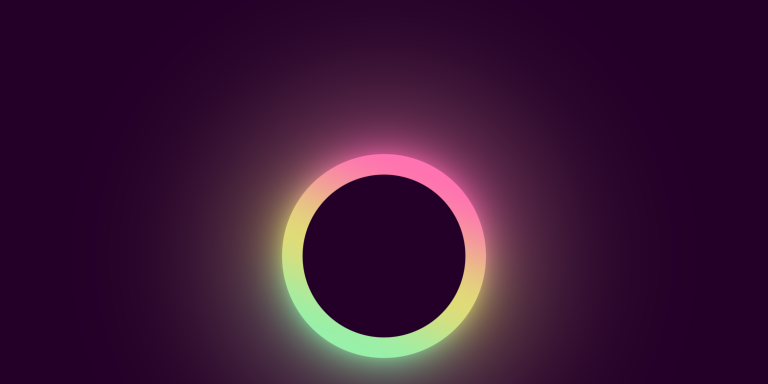
Give the GLSL for this background, as a WebGL 2 fragment shader.

```glsl
#version 300 es
precision highp float;
// Draws a glowing ring, shaded pink to yellow to green, on deep purple.

#define CENTER_Y 0.3333
#define INNER_RADIUS 0.212
#define OUTER_RADIUS 0.2655
#define AXIS_ANGLE 1.18
#define HALO_STRENGTH 0.38
#define HALO_REACH 0.2
#define RIM_STRENGTH 0.33
#define RIM_REACH 0.047
#define GLOW_END 0.62

uniform vec2 u_resolution;
out vec4 fragColor;

const vec3 NIGHT = vec3(0.142, 0.0, 0.157);
const vec3 PINK = vec3(1.0, 0.45, 0.69);
const vec3 YELLOW = vec3(0.88, 0.86, 0.47);
const vec3 GREEN = vec3(0.60, 0.94, 0.66);
const vec3 HAZE = vec3(0.90, 0.72, 0.60);

// Three-stop gradient: -1 is green, 1 is pink
vec3 ringColor(float t) {
    vec3 lower = mix(GREEN, YELLOW, smoothstep(-0.95, -0.1, t));
    return mix(lower, PINK, smoothstep(-0.2, 0.95, t));
}

// Tight rim light plus a wide halo, fading out completely at GLOW_END
float glowAmount(float d) {
    float glow = RIM_STRENGTH * exp(-d / RIM_REACH)
               + HALO_STRENGTH * exp(-d / HALO_REACH);
    return glow * (1.0 - smoothstep(0.15, GLOW_END, d));
}

// Antialiased coverage of a disc
float disc(float dist, float radius, float pixel) {
    return 1.0 - smoothstep(-0.75 * pixel, 0.75 * pixel, dist - radius);
}

void main() {
    // Units of canvas height, centred on the ring
    float pixel = 1.0 / u_resolution.y;
    vec2 p = (gl_FragCoord.xy - vec2(0.5, CENTER_Y) * u_resolution) * pixel;
    float dist = length(p);
    float outside = max(dist - OUTER_RADIUS, 0.0);

    // Hue varies along a tilted axis
    vec2 axis = vec2(cos(AXIS_ANGLE), sin(AXIS_ANGLE));
    float t = dot(p, axis) / max(dist, OUTER_RADIUS);
    vec3 hue = ringColor(t);

    // The glow loses its local hue as it spreads
    vec3 glowColor = mix(HAZE, hue, exp(-outside / 0.16));
    vec3 color = mix(NIGHT, glowColor, glowAmount(outside));

    // Solid ring with a dark centre
    color = mix(color, hue, disc(dist, OUTER_RADIUS, pixel));
    color = mix(color, NIGHT, disc(dist, INNER_RADIUS, pixel));
    fragColor = vec4(color, 1.0);
}
```
